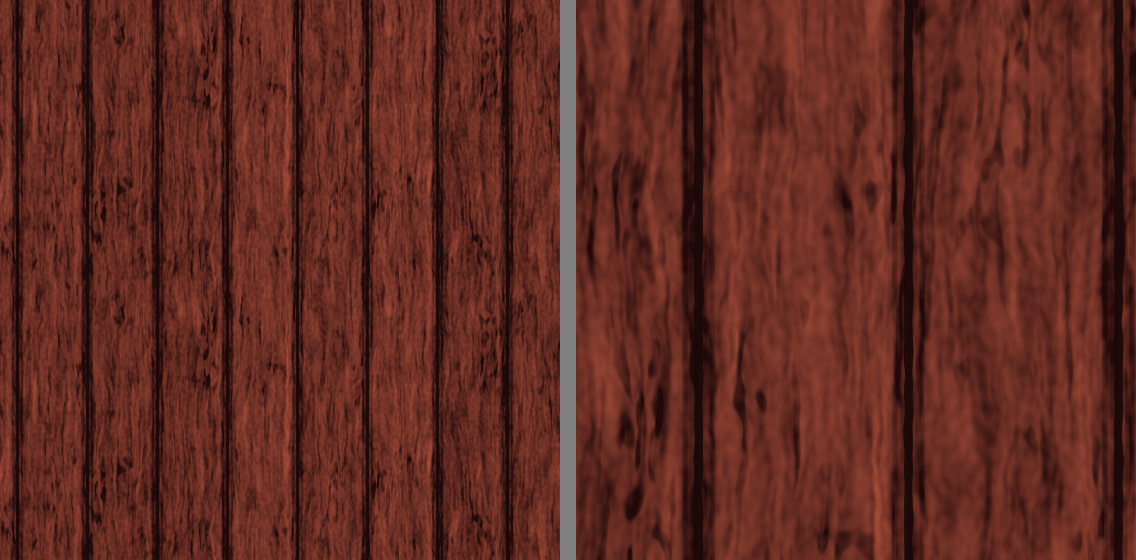
Left, the full canvas; right, a detail of the centre.
Write a Shadertoy shader that draws this texture.

```glsl
// Worn red-brown vertical wood planks with dark seams, fibres and flecked wear.
const float PLANKS = 8.0;          // planks across the canvas
const float WEAR_PERIOD = 4.0;     // planks before the wear pattern repeats
const float REPEATS_DOWN = 2.0;    // grain repeats down the canvas
const float SEAM_OFFSET = 0.25;    // first seam, in plank widths
const float SEAM_HALF = 0.020;     // half width of a seam, in plank widths
const float SHADOW_WIDTH = 0.075;  // soft shade beside a seam
const float GROOVE_POS = 0.065;    // faint second line beside a seam
const float WARP = 0.07;           // waviness of the fibres
const float PLANK_TINT = 0.07;     // tone difference between planks
const vec3 DARK = vec3(0.13, 0.035, 0.035);
const vec3 MID = vec3(0.42, 0.180, 0.140);
const vec3 LIGHT = vec3(0.64, 0.300, 0.225);

// Worn clusters: position in planks, height in the repeat, strength
const int CLUSTERS = 6;
const vec3 WEAR[CLUSTERS] = vec3[CLUSTERS](
    vec3(2.76, 0.67, 1.0), vec3(2.74, 0.85, 0.9), vec3(1.20, 0.29, 0.8),
    vec3(3.22, 0.88, 0.8), vec3(1.55, 0.33, 0.6), vec3(0.95, 0.03, 0.6));

float hash(vec3 cell) {
    uvec3 n = uvec3(ivec3(cell) + 64) * uvec3(1597u, 7919u, 3571u);
    uint h = n.x ^ (n.y * 2531u) ^ (n.z * 6947u);
    h = (h ^ (h >> 15u)) * 739391u;
    h = (h ^ (h >> 13u)) * 974711u;
    h ^= h >> 16u;
    return float(h & 65535u) / 65536.0;
}

float slope(vec2 cell, vec2 toPoint, float wrap, float seed) {
    float a = 6.28318 * hash(vec3(cell.x, mod(cell.y, wrap), seed));
    return dot(vec2(cos(a), sin(a)), toPoint);
}

// Gradient noise that wraps vertically; the seed separates the planks
float noise(vec2 q, vec2 freq, float seed) {
    vec2 p = q * freq, i = floor(p), f = p - i;
    vec2 u = f * f * f * (f * (f * 6.0 - 15.0) + 10.0);
    vec2 e = vec2(1.0, 0.0);
    float low = mix(slope(i, f, freq.y, seed), slope(i + e, f - e, freq.y, seed), u.x);
    float high = mix(slope(i + e.yx, f - e.yx, freq.y, seed),
                     slope(i + 1.0, f - 1.0, freq.y, seed), u.x);
    return 1.4 * mix(low, high, u.y);
}

// Amount of wear from the clusters and from broad random patches
float wearMask(vec2 q, float plank) {
    float id = mod(plank, WEAR_PERIOD);
    float wear = 0.22 + 0.6 * smoothstep(0.0, 0.7, noise(q, vec2(3.0, 5.0), id + 40.0));
    for (int k = 0; k < CLUSTERS; k++) {
        vec2 d = vec2(id + q.x - WEAR[k].x, fract(q.y - WEAR[k].y + 0.5) - 0.5);
        d /= vec2(0.15, 0.075);
        wear += WEAR[k].z * exp(-dot(d, d));
    }
    return min(wear, 1.3);
}

// Wood tone: 0 dark, 0.5 middle, 1 light
float woodTone(vec2 q, float plank) {
    float id = mod(plank, PLANKS);
    float wear = wearMask(q, plank);
    vec2 w = q;
    w.x += WARP * noise(q, vec2(2.0, 3.0), id + 10.0);
    w.x += 0.02 * noise(q, vec2(8.0, 16.0), id + 20.0);

    // Broad streaks, fibres and fine grit
    float tone = 0.53 + PLANK_TINT * (2.0 * hash(vec3(id, 3.0, 7.0)) - 1.0);
    tone += 0.13 * noise(w, vec2(5.0, 2.0), id + 60.0);
    tone += 0.17 * noise(w, vec2(13.0, 5.0), id + 80.0);
    tone += 0.19 * noise(w, vec2(25.0, 14.0), id + 100.0);
    tone += 0.13 * noise(w, vec2(29.0, 62.0), id + 120.0);

    // Pale slivers
    tone += 0.20 * smoothstep(0.30, 0.75, noise(w, vec2(9.0, 4.0), id + 140.0));

    // Thin cracks, short flecks and ragged dark spots
    float crack = smoothstep(0.22, 0.60, noise(w, vec2(19.0, 7.0), id + 160.0));
    float fleck = smoothstep(0.12, 0.50, noise(w, vec2(17.0, 24.0), id + 180.0));
    float spot = smoothstep(0.05, 0.45, noise(w, vec2(9.0, 17.0), id + 200.0));
    tone -= 0.20 * crack + 0.36 * fleck * wear;
    tone -= 0.42 * spot * smoothstep(0.45, 1.1, wear);
    return tone;
}

void mainImage(out vec4 fragColor, in vec2 fragCoord) {
    vec2 uv = fragCoord / iResolution.xy;
    float x = uv.x * PLANKS - SEAM_OFFSET;
    float plank = floor(x);
    vec2 q = vec2(x - plank, uv.y * REPEATS_DOWN);
    float pixel = PLANKS / iResolution.x;

    float tone = woodTone(q, plank);

    // Signed distance to the nearest seam, in plank widths
    float side = fract(x + 0.5) - 0.5;
    float d = abs(side);
    float rough = 0.008 * noise(q, vec2(1.0, 30.0), mod(plank, PLANKS) + 220.0);

    // Lit rounded edge left of each seam, then groove and shade
    tone += 0.13 * exp(-pow((side + 0.12) / 0.045, 2.0));
    tone -= 0.16 * (1.0 - smoothstep(0.008, 0.012 + pixel, abs(d - GROOVE_POS)));
    tone -= 0.30 * exp(-pow(d / SHADOW_WIDTH, 2.0));

    tone = clamp(tone, 0.0, 1.0);
    vec3 color = mix(DARK, MID, min(tone * 2.0, 1.0));
    color = mix(color, LIGHT, max(tone * 2.0 - 1.0, 0.0));

    float seam = 1.0 - smoothstep(-0.5 * pixel, 0.75 * pixel, d - SEAM_HALF - rough);
    color = mix(color, DARK * 0.75, 0.9 * seam);
    fragColor = vec4(color, 1.0);
}
```
